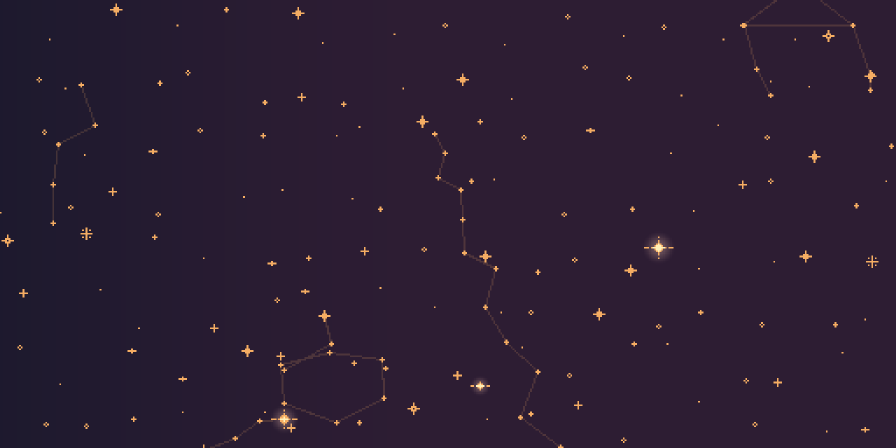
Reproduce this background procedurally as a Shadertoy shader.

```glsl
// Night sky in blocky pixel style: a navy to plum gradient, amber stars of several
// shapes scattered one per grid cell, faint constellations drawn as swaying walks
// and closed rings, and a few bright stars with a soft halo.

const float ROWS = 256.0;   // art blocks along the canvas height
const float CELL = 32.0;    // blocks per star cell
const float TAU = 6.2831853;
const vec3 NAVY = vec3(0.108, 0.098, 0.178);
const vec3 PLUM = vec3(0.175, 0.112, 0.200);
const vec3 AMBER = vec3(0.96, 0.68, 0.39);
const vec3 CREAM = vec3(1.0, 0.94, 0.72);
const vec3 HALO = vec3(0.78, 0.62, 0.58);

float hash(vec2 p) {
    vec3 q = fract(vec3(p.xyx) * 0.1031);
    q += dot(q, q.yzx + 33.33);
    return fract((q.x + q.y) * q.z);
}

// Star shapes on whole-block offsets d; pick in 0..1 chooses the shape
float starShape(vec2 d, float pick) {
    vec2 a = abs(d);
    float sum = a.x + a.y, far = max(a.x, a.y), near = min(a.x, a.y);
    bool onAxis = near < 0.5;
    bool lit;
    if (pick < 0.34) lit = sum < 0.5;                                // dot
    else if (pick < 0.59) lit = sum < 1.5;                           // small plus
    else if (pick < 0.74) lit = sum > 0.5 && sum < 1.5;              // hollow plus
    else if (pick < 0.83) lit = onAxis && far < 2.5;                 // plus
    else if (pick < 0.87) lit = sum < 1.5 || (a.y < 0.5 && a.x < 2.5); // dash
    else if (pick < 0.94) lit = sum < 2.5 || (onAxis && far < 3.5);  // diamond
    else if (pick < 0.97) lit = (sum > 0.5 && sum < 2.5) || (onAxis && far > 0.5 && far < 3.5); // ring
    else lit = (onAxis && far < 3.5) || (near > 1.5 && far < 2.5);   // cross with corners
    return lit ? 1.0 : 0.0;
}

// One jittered star in each cell, rows shifted against each other
float starField(vec2 p) {
    p.x += 13.0 * mod(floor(p.y / CELL), 3.0);
    vec2 id = floor(p / CELL);
    vec2 jitter = vec2(hash(id + 3.7), hash(id + 51.3));
    vec2 centre = floor(id * CELL + 4.0 + jitter * (CELL - 8.0));
    return starShape(p - centre, hash(id + 117.9));
}

// One-block-wide line between two block positions
float blockLine(vec2 p, vec2 a, vec2 b) {
    vec2 d = b - a, r = p - a;
    float t = dot(r, d) / dot(d, d);
    float offset = abs(r.x * d.y - r.y * d.x) / max(abs(d.x), abs(d.y));
    return (t >= 0.0 && t <= 1.0 && offset <= 0.5) ? 1.0 : 0.0;
}

// Edge and end star of a constellation: x is line, y is star
vec2 link(vec2 p, vec2 a, vec2 b) {
    float pick = mix(0.45, 0.88, step(0.86, hash(b)));
    return vec2(blockLine(p, a, b), starShape(p - b, pick));
}

// Open chain; step length runs from lengths.x to lengths.y
vec2 chain(vec2 p, vec2 start, float heading, vec2 lengths, int count, float sway) {
    vec2 ink = vec2(0.0, starShape(p - start, 0.5)), a = start;
    for (int i = 0; i < count; i++) {
        float k = float(i);
        float angle = heading + sway * sin(k * 2.3 + start.x);
        float len = mix(lengths.x, lengths.y, k / max(float(count) - 1.0, 1.0));
        vec2 b = floor(a + len * vec2(cos(angle), sin(angle)));
        ink = max(ink, link(p, a, b));
        a = b;
    }
    return ink;
}

vec2 ringPoint(vec2 centre, vec2 radii, float k, float n, float phase, float rough) {
    float angle = phase + TAU * k / n;
    float scale = 1.0 - rough * hash(centre + mod(k, n));
    return floor(centre + radii * scale * vec2(cos(angle), sin(angle)));
}

// Closed constellation with uneven corners
vec2 ring(vec2 p, vec2 centre, vec2 radii, int count, float phase, float rough) {
    vec2 ink = vec2(0.0);
    float n = float(count);
    for (int i = 0; i < count; i++) {
        vec2 a = ringPoint(centre, radii, float(i), n, phase, rough);
        vec2 b = ringPoint(centre, radii, float(i) + 1.0, n, phase, rough);
        ink = max(ink, link(p, a, b));
    }
    return ink;
}

// Haloed star with long dashed rays
vec3 brightStar(vec3 col, vec2 d, float size) {
    vec2 a = abs(d);
    float sum = a.x + a.y, far = max(a.x, a.y), near = min(a.x, a.y);
    float glow = 1.0 - smoothstep(0.1, 1.25, length(d) / size);
    col = mix(col, HALO, 0.42 * glow);
    bool gap = abs(far - floor(size * 0.65)) < 0.5;
    bool ray = near < 0.5 && a.x <= size && a.y <= size * 0.75 && !gap;
    if (ray || sum <= size * 0.45) col = AMBER;
    if (sum <= size * 0.27 || (a.y < 0.5 && a.x <= size * 0.4)) col = CREAM;
    return col;
}

vec3 sky(vec2 p, float width) {
    vec3 col = mix(NAVY, PLUM, smoothstep(-0.12, 0.46, p.x / width));
    vec2 ink = chain(p, vec2(248, 179), -1.17, vec2(12, 30), 12, 0.75);
    ink = max(ink, chain(p, vec2(46, 207), -1.95, vec2(24, 22), 4, 0.8));
    ink = max(ink, ring(p, vec2(190, 38), vec2(38, 25), 6, 0.6, 0.35));
    ink = max(ink, chain(p, vec2(162, 44), 1.2, vec2(32, 17), 2, 0.7));
    ink = max(ink, chain(p, vec2(162, 16), 3.5, vec2(14, 19), 3, 0.3));
    ink = max(ink, ring(p, vec2(456, 249), vec2(36, 16), 3, TAU * 0.25, 0.0));
    ink = max(ink, chain(p, vec2(425, 241), -1.05, vec2(26, 17), 2, 0.3));
    ink = max(ink, chain(p, vec2(487, 241), -1.2, vec2(30, 8), 2, 0.4));
    col = mix(col, AMBER, 0.17 * ink.x);
    col = mix(col, AMBER, max(ink.y, starField(p)));
    col = brightStar(col, p - vec2(376, 114), 8.0);
    col = brightStar(col, p - vec2(162, 16), 7.0);
    return brightStar(col, p - vec2(274, 35), 5.0);
}

void mainImage(out vec4 fragColor, in vec2 fragCoord) {
    float blocks = ROWS / iResolution.y;
    vec3 col = vec3(0.0);
    // Four samples per fragment soften block edges at any size
    for (int i = 0; i < 4; i++) {
        vec2 shift = vec2(i % 2, i / 2) * 0.5 - 0.25;
        col += 0.25 * sky(floor((fragCoord + shift) * blocks), iResolution.x * blocks);
    }
    fragColor = vec4(col, 1.0);
}
```
